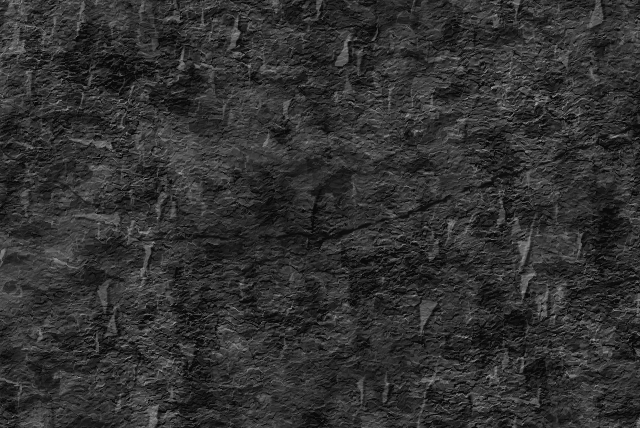
This texture is drawn by a Shadertoy shader. Its source:

```glsl
const float ROCK_TONE = 0.187;
const float CHIP_TONE = 0.47;
const float CRACK_TONE = 0.04;
const float RELIEF = 0.130;
const vec2 SIDE_LIGHT = vec2(-0.0034, 0.0008);
const vec2 TOP_LIGHT = vec2(-0.0009, 0.0031);

vec3 hash3(vec2 cell) {
    vec3 h = fract(cell.xyx * vec3(0.1031, 0.1030, 0.0973));
    h += dot(h, h.yxz + 33.33);
    return fract((h.xxy + h.yzz) * h.zyx);
}

mat2 rotation(float angle) {
    float c = cos(angle), s = sin(angle);
    return mat2(c, s, -s, c);
}

// Cellular noise of tilted planes, blended narrowly at the cell borders
float facets(vec2 p) {
    vec2 base = floor(p);
    float total = 0.0, weights = 1e-20;
    for (int y = -1; y <= 1; y++)
    for (int x = -1; x <= 1; x++) {
        vec2 cell = base + vec2(x, y);
        vec3 rnd = hash3(cell);
        vec2 d = p - cell - rnd.xy;
        float w = exp(-30.0 * dot(d, d));
        total += w * (rnd.z - 0.5 + dot(d, 1.4 * (rnd.yz - 0.5)));
        weights += w;
    }
    return total / weights;
}

// Layered sines, roughly -1 to 1
float waves(vec2 p) {
    float sum = 0.0, amp = 0.5;
    for (int i = 0; i < 4; i++) {
        sum += amp * sin(p.x + 1.7 * sin(p.y * 0.8 + float(i))) * cos(p.y - 1.3 * sin(p.x * 0.7));
        p = rotation(1.1) * p * 1.9 + 3.7;
        amp *= 0.65;
    }
    return sum;
}

// Upright slabs lit from the side, flat flakes and grit lit from above
float relief(vec2 p) {
    float sum = 0.0, freq = 5.0;
    for (int i = 0; i < 6; i++) {
        float fine = float(i) / 5.0;
        float level = smoothstep(0.1, 0.7, fine);
        vec2 stretch = mix(vec2(1.4, 0.65), vec2(0.62, 1.15), level);
        mat2 turn = rotation(0.35 * sin(float(i) * 2.3));
        vec2 q = turn * p * stretch * freq + float(i) * 17.3;
        vec2 shift = turn * mix(SIDE_LIGHT, TOP_LIGHT, level) * stretch * freq;
        sum += mix(1.1, 1.0, fine) * (facets(q) - facets(q + shift));
        freq *= 2.0;
    }
    return sum;
}

// Pale tapered splinters, gathered in upright seams and at the upper left
float chips(vec2 p, float scale, float amount, float px) {
    vec2 base = floor(p * scale);
    float cover = 0.0, aa = px * scale;
    for (int y = -1; y <= 1; y++)
    for (int x = -1; x <= 1; x++) {
        vec2 cell = base + vec2(x, y);
        vec3 place = hash3(cell + 41.0 + scale);
        vec3 form = hash3(cell + 97.0 + scale);
        vec2 center = (cell + place.xy) / scale;
        float seams = exp(-110.0 * pow(center.x - 0.33, 2.0)) + exp(-80.0 * pow(center.x - 1.23, 2.0));
        float corner = smoothstep(0.6, 0.95, center.y) * smoothstep(1.0, 0.2, center.x);
        float density = amount * (0.22 + 0.5 * seams + 0.6 * corner);
        float angle = (form.x - 0.5) * 0.9 + 1.5 * step(0.72, form.z) + 3.14 * step(0.5, place.x);
        vec2 q = rotation(angle) * (p - center) * scale;
        float halfLength = mix(0.18, 0.50, form.z * form.x + 0.2);
        float halfWidth = mix(0.05, 0.14, form.y * form.y);
        float edge = abs(q.x + 0.3 * (form.x - 0.5) * q.y) - halfWidth * (0.5 - 0.5 * q.y / halfLength);
        edge = max(edge, -q.y - halfLength + 0.6 * q.x);
        float bright = mix(0.35, 1.0, form.x);
        cover = max(cover, bright * step(place.z, density) * (1.0 - smoothstep(-aa, aa, edge)));
    }
    return cover;
}

// Bowed line from a to b that thins out at both ends
float crack(vec2 p, vec2 a, vec2 b, float bow, float width, float px) {
    vec2 along = b - a;
    float len = length(along);
    along /= len;
    vec2 q = vec2(dot(p - a, along), dot(p - a, vec2(-along.y, along.x)));
    float t = clamp(q.x / len, 0.0, 1.0);
    float d = length(vec2(q.x - t * len, q.y - bow * 4.0 * t * (1.0 - t)));
    float w = width * (0.7 + 0.6 * sin(t * len * 47.0 + bow * 90.0) * sin(t * len * 81.0));
    w *= smoothstep(0.0, 0.15, t) * smoothstep(1.0, 0.9, t);
    return (1.0 - smoothstep(w - px, w + 1.5 * px, d)) * smoothstep(0.0, px, w);
}

float crackNet(vec2 p, float px) {
    float c = crack(p, vec2(0.68, 0.42), vec2(1.62, 0.765), -0.016, 0.0042, px);
    c = max(c, crack(p, vec2(0.30, 0.437), vec2(0.80, 0.452), 0.004, 0.0030, px));
    c = max(c, 0.8 * crack(p, vec2(0.42, 0.29), vec2(0.82, 0.46), 0.012, 0.0030, px));
    c = max(c, 0.7 * crack(p, vec2(-0.04, 0.66), vec2(0.31, 0.44), 0.022, 0.0022, px));
    c = max(c, 0.7 * crack(p, vec2(0.72, 0.38), vec2(1.02, 0.28), 0.008, 0.0022, px));
    c = max(c, 0.9 * crack(p, vec2(1.30, 0.33), vec2(1.56, 0.365), -0.006, 0.0026, px));
    return max(c, 0.8 * crack(p, vec2(-0.04, 0.135), vec2(0.17, 0.163), 0.005, 0.0022, px));
}

void mainImage(out vec4 fragColor, in vec2 fragCoord) {
    vec2 p = fragCoord / iResolution.y;
    float px = 1.0 / iResolution.y;
    vec2 ragged = p + 0.010 * vec2(waves(p * 9.0), waves(p.yx * 11.0 + 5.0));
    vec2 splinter = 0.009 * vec2(facets(p * 34.0), facets(p * 41.0 + 7.0));
    vec2 broken = ragged + 1.6 * splinter;

    // Relief, rougher in some patches than in others
    float slope = relief(ragged + 0.4 * splinter) * (1.0 + 0.6 * waves(p * 6.0 + 2.0));
    float tone = ROCK_TONE + RELIEF * slope;

    // Broad stains, upright slabs, flat flakes and dark hollows
    tone += 0.068 * waves(p * vec2(5.0, 4.0) + 9.0);
    tone += 0.080 * facets(broken * vec2(10.0, 5.0) + 60.0);
    tone += 0.080 * facets(rotation(-0.15) * broken * vec2(20.0, 14.0) + 30.0);
    tone += 0.070 * facets(rotation(0.15) * broken * vec2(26.0, 48.0) + 80.0);
    tone *= 1.0 - 0.4 * smoothstep(0.22, 0.45, facets(rotation(-0.12) * broken * vec2(11.0, 30.0)));

    // Chips with a shadow on their lower right side
    vec2 chipped = p + splinter;
    float chip = max(chips(chipped, 8.0, 1.0, px), chips(chipped, 15.0, 0.9, px));
    chip = max(chip, 0.75 * chips(chipped, 31.0, 0.8, px));
    float shadow = chips(chipped + vec2(-0.007, 0.005), 8.0, 1.0, px);
    tone *= 1.0 - 0.5 * shadow * (1.0 - chip);
    tone = mix(tone, CHIP_TONE + 0.7 * (tone - ROCK_TONE), 0.8 * chip);

    // Cracks
    vec2 jagged = p + 0.012 * vec2(0.4, 1.0) * facets(p * 22.0) + 0.4 * (ragged - p) + 0.5 * splinter;
    tone = mix(tone, CRACK_TONE, 0.92 * crackNet(jagged, px));

    fragColor = vec4(vec3(clamp(tone, 0.035, 0.62)), 1.0);
}
```
